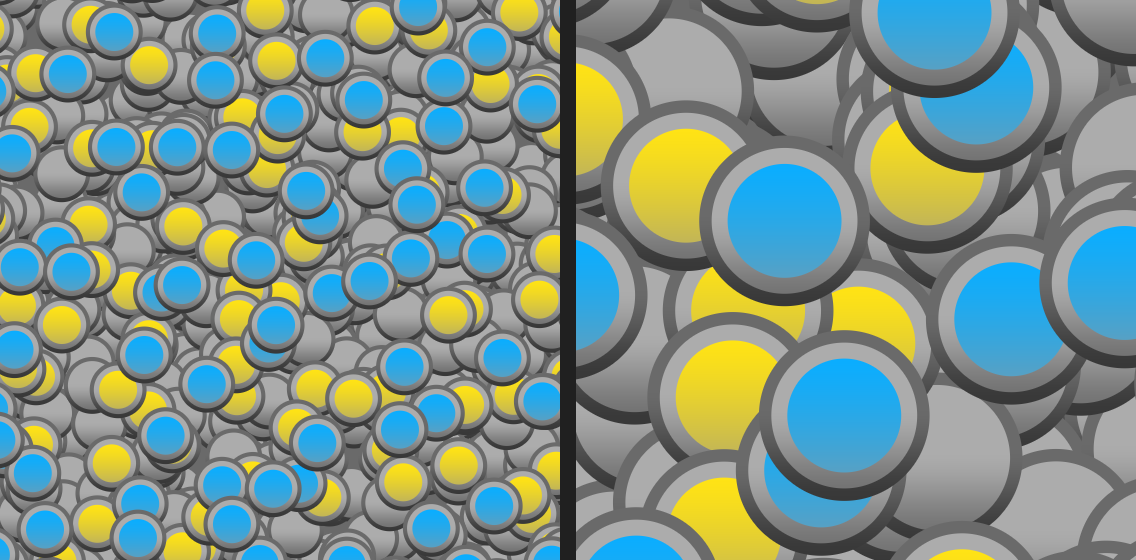
Left: the whole. Right: its middle third, enlarged.
A Shadertoy shader for this pattern:

```glsl
// A heap of equal round studs: plain grey ones lie lowest, yellow-faced ones
// above them and blue-faced ones on top. Each pixel walks the scattered discs
// from the topmost down and stops as soon as it is fully covered.

// Radii, in units of the shorter canvas side
const float DISC_RADIUS = 0.0508;
const float BODY_RADIUS = 0.0434;
const float FACE_RADIUS = 0.0339;

// Discs per unit area of each layer
const float BLUE_DENSITY   = 61.0;
const float YELLOW_DENSITY = 77.0;
const float GREY_DENSITY   = 420.0;

// Shift away from the even spread, as a share of the scatter area
const float JITTER = 0.12;

// Colours at the lit top and the shaded bottom
const vec3 RIM_TOP       = vec3(0.415);
const vec3 RIM_BOTTOM    = vec3(0.22);
const vec3 BODY_TOP      = vec3(0.675);
const vec3 BODY_BOTTOM   = vec3(0.44);
const vec3 BLUE_TOP      = vec3(0.04, 0.68, 1.00);
const vec3 BLUE_BOTTOM   = vec3(0.34, 0.63, 0.77);
const vec3 YELLOW_TOP    = vec3(1.00, 0.89, 0.08);
const vec3 YELLOW_BOTTOM = vec3(0.76, 0.71, 0.34);

// Sine-free hash from one number to two in [0, 1)
vec2 hash2(float n) {
    vec3 p = fract(vec3(n + 17.0) * vec3(0.1031, 0.1030, 0.0973));
    p += dot(p, p.yzx + 33.33);
    return fract((p.xx + p.yz) * p.zy);
}

// Even low-discrepancy spread, loosened by random jitter
vec2 scatter(float n) {
    return fract(n * vec2(0.7549, 0.5698) + JITTER * (hash2(n) - 0.5));
}

// Coverage of a circle with an edge one pixel wide
float inside(float radius, float dist, float pixel) {
    return clamp(0.5 + (radius - dist) / pixel, 0.0, 1.0);
}

// Rim and body of a stud, shaded towards the bottom
vec3 studColor(vec2 offset, float dist, float pixel) {
    float light = smoothstep(-1.0, 0.1, offset.y / DISC_RADIUS);
    vec3 rim = mix(RIM_BOTTOM, RIM_TOP, light);
    vec3 body = mix(BODY_BOTTOM, BODY_TOP, light);
    return mix(rim, body, inside(BODY_RADIUS, dist, pixel));
}

void mainImage(out vec4 fragColor, in vec2 fragCoord) {
    float pixel = 1.0 / min(iResolution.x, iResolution.y);
    vec2 position = fragCoord * pixel;

    // The scatter area reaches one radius past every side
    vec2 extent = iResolution.xy * pixel + 2.0 * DISC_RADIUS;
    float area = extent.x * extent.y;
    int blueEnd = int(BLUE_DENSITY * area);
    int yellowEnd = blueEnd + int(YELLOW_DENSITY * area);
    int greyEnd = yellowEnd + int(GREY_DENSITY * area);

    vec3 color = vec3(0.0);
    float uncovered = 1.0;

    for (int i = 0; i < greyEnd; i++) {
        vec2 center = scatter(float(i)) * extent - DISC_RADIUS;
        vec2 offset = position - center;
        float dist = length(offset);
        float cover = inside(DISC_RADIUS, dist, pixel);
        if (cover <= 0.0) continue;

        vec3 stud = studColor(offset, dist, pixel);

        // Coloured face for the two upper layers
        if (i < yellowEnd) {
            float height = clamp(0.5 + 0.5 * offset.y / FACE_RADIUS, 0.0, 1.0);
            float light = 1.0 - pow(1.0 - height, 1.3);
            vec3 face = i < blueEnd ? mix(BLUE_BOTTOM, BLUE_TOP, light)
                                    : mix(YELLOW_BOTTOM, YELLOW_TOP, light);
            stud = mix(stud, face, inside(FACE_RADIUS, dist, pixel));
        }

        // Front-to-back blending
        color += uncovered * cover * stud;
        uncovered *= 1.0 - cover;
        if (uncovered < 0.004) break;
    }

    // Gaps left between the lowest discs
    color += uncovered * RIM_TOP;
    fragColor = vec4(color, 1.0);
}
```
